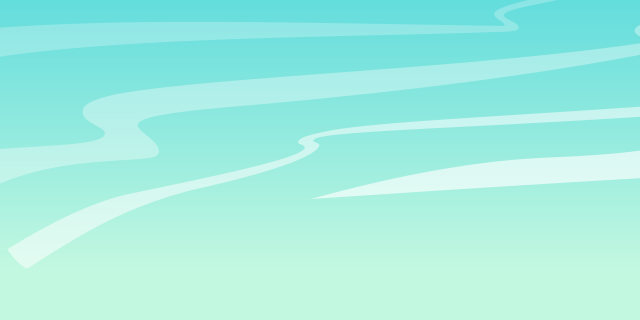
Reproduce this background procedurally as a Shadertoy shader.

```glsl
// Soft pale ribbons drifting over a turquoise-to-mint vertical gradient.
// Each ribbon is a closed outline of cubic Bezier curves; a pen walks it,
// tracking the nearest edge and even-odd crossings to get a signed distance.

#define SKY_TOP      vec3(0.39, 0.865, 0.865)
#define SKY_LOW      vec3(0.76, 0.97, 0.88)
#define RIBBON_COLOR vec3(1.0)
#define FADE_END     16.7   // height where the gradient settles
#define TOP_ALPHA    0.25
#define WIDE_ALPHA   0.355
#define THIN_ALPHA   0.53
#define BLADE_ALPHA  0.65
#define CURVE_STEPS  16

// Canvas units: 200 wide, 100 high, origin at the lower left.
vec2 point;
vec2 pen;
float nearestSq;
float side;

void moveTo(vec2 start) {
    pen = start;
    nearestSq = 1e6;
    side = -1.0;
}

void lineTo(vec2 end) {
    vec2 edge = end - pen;
    vec2 rel = point - pen;
    vec2 gap = rel - edge * clamp(dot(rel, edge) / max(dot(edge, edge), 1e-8), 0.0, 1.0);
    nearestSq = min(nearestSq, dot(gap, gap));
    // Flip the side whenever a horizontal ray crosses this edge
    if ((pen.y > point.y) != (end.y > point.y)) {
        if (rel.x < edge.x * rel.y / edge.y) side = -side;
    }
    pen = end;
}

void curveTo(vec2 c1, vec2 c2, vec2 end) {
    vec2 start = pen;
    for (int i = 1; i <= CURVE_STEPS; i++) {
        float t = float(i) / float(CURVE_STEPS);
        float u = 1.0 - t;
        lineTo(u*u*u*start + 3.0*u*u*t*c1 + 3.0*u*t*t*c2 + t*t*t*end);
    }
}

// Antialiased coverage of the finished outline
float fillPath(float pixel) {
    return clamp(0.5 + side * sqrt(nearestSq) / pixel, 0.0, 1.0);
}

void topRibbon() {
    moveTo(vec2(-5.0, 91.0));
    curveTo(vec2(40.0, 94.5), vec2(85.0, 93.0), vec2(157.5, 91.9));
    curveTo(vec2(158.4, 93.0), vec2(154.4, 94.0), vec2(154.4, 95.6));
    curveTo(vec2(154.4, 97.4), vec2(161.0, 99.0), vec2(167.0, 100.5));
    lineTo(vec2(176.5, 100.5));
    curveTo(vec2(168.0, 98.6), vec2(157.5, 97.0), vec2(157.5, 95.3));
    curveTo(vec2(157.5, 94.0), vec2(162.0, 93.0), vec2(162.1, 91.5));
    curveTo(vec2(162.2, 90.3), vec2(160.0, 90.1), vec2(155.0, 90.0));
    curveTo(vec2(110.0, 88.4), vec2(35.0, 88.5), vec2(-5.0, 81.5));
    lineTo(vec2(-5.0, 91.0));
}

void wideRibbon() {
    moveTo(vec2(205.0, 87.2));
    curveTo(vec2(150.0, 78.6), vec2(65.0, 76.0), vec2(36.5, 70.6));
    curveTo(vec2(29.0, 69.0), vec2(25.8, 67.3), vec2(25.8, 65.1));
    curveTo(vec2(25.8, 61.5), vec2(32.8, 60.5), vec2(32.8, 58.3));
    curveTo(vec2(32.8, 54.3), vec2(12.0, 54.7), vec2(-5.0, 53.0));
    lineTo(vec2(-5.0, 40.5));
    curveTo(vec2(10.0, 47.5), vec2(22.0, 49.0), vec2(39.0, 50.0));
    curveTo(vec2(46.0, 50.5), vec2(49.7, 50.5), vec2(49.7, 52.7));
    curveTo(vec2(49.7, 56.0), vec2(43.0, 58.8), vec2(43.0, 60.9));
    curveTo(vec2(43.0, 64.6), vec2(66.0, 66.0), vec2(88.0, 68.0));
    curveTo(vec2(125.0, 71.5), vec2(165.0, 76.0), vec2(205.0, 83.8));
    lineTo(vec2(205.0, 87.2));
}

void edgeFold() {
    moveTo(vec2(203.0, 93.5));
    curveTo(vec2(197.0, 91.5), vec2(196.5, 89.5), vec2(203.0, 87.4));
    lineTo(vec2(203.0, 93.5));
}

void thinRibbon() {
    moveTo(vec2(205.0, 67.0));
    curveTo(vec2(155.0, 63.5), vec2(120.0, 62.0), vec2(104.2, 59.4));
    curveTo(vec2(97.0, 58.0), vec2(93.2, 57.0), vec2(93.2, 55.6));
    curveTo(vec2(93.2, 54.6), vec2(95.4, 55.0), vec2(95.2, 53.6));
    curveTo(vec2(93.0, 50.0), vec2(62.0, 44.0), vec2(39.0, 39.1));
    curveTo(vec2(28.0, 36.5), vec2(15.0, 30.0), vec2(2.3, 22.1));
    curveTo(vec2(4.0, 19.5), vec2(7.0, 16.2), vec2(8.6, 16.1));
    curveTo(vec2(24.0, 26.0), vec2(38.0, 35.0), vec2(59.9, 40.6));
    curveTo(vec2(80.0, 45.0), vec2(98.5, 50.5), vec2(99.8, 54.5));
    curveTo(vec2(99.8, 55.6), vec2(97.9, 55.3), vec2(97.9, 56.2));
    curveTo(vec2(98.5, 59.0), vec2(140.0, 59.6), vec2(205.0, 63.8));
    lineTo(vec2(205.0, 67.0));
}

void blade() {
    moveTo(vec2(97.1, 37.8));
    curveTo(vec2(125.0, 45.5), vec2(150.0, 50.0), vec2(172.0, 50.8));
    curveTo(vec2(185.0, 51.4), vec2(195.0, 52.0), vec2(205.0, 53.7));
    lineTo(vec2(205.0, 44.6));
    curveTo(vec2(160.0, 42.0), vec2(130.0, 40.0), vec2(97.1, 37.8));
}

void mainImage(out vec4 fragColor, in vec2 fragCoord) {
    point = fragCoord / iResolution.xy * vec2(200.0, 100.0);
    float pixel = 100.0 / iResolution.y;
    vec3 color = mix(SKY_LOW, SKY_TOP, clamp((point.y - FADE_END) / (100.0 - FADE_END), 0.0, 1.0));

    topRibbon();  color = mix(color, RIBBON_COLOR, TOP_ALPHA * fillPath(pixel));
    wideRibbon(); color = mix(color, RIBBON_COLOR, WIDE_ALPHA * fillPath(pixel));
    edgeFold();   color = mix(color, RIBBON_COLOR, WIDE_ALPHA * fillPath(pixel));
    thinRibbon(); color = mix(color, RIBBON_COLOR, THIN_ALPHA * fillPath(pixel));
    blade();      color = mix(color, RIBBON_COLOR, BLADE_ALPHA * fillPath(pixel));
    fragColor = vec4(color, 1.0);
}
```
